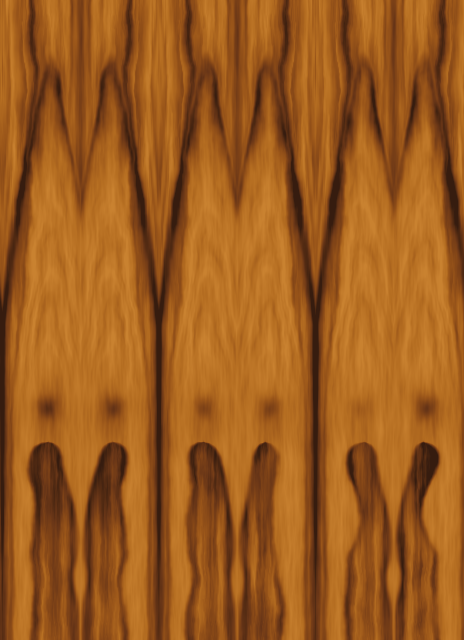
Reproduce this texture procedurally as a Shadertoy shader.

```glsl
// Book-matched wood veneer: mirrored leaves with dark arches, V seams, knots and figured feet.
#define PANEL_WIDTH 0.3375  // mirrored panel, as a share of the canvas width
#define PANEL_START 0.005   // first seam
#define DEPTH 8.17          // canvas height in half panel widths
#define ARCH_X 0.42         // arch peak between panel centre (0) and seam (1)
#define ARCH_TOP 0.74
#define ARCH_SLOPE 6.0
#define ARM_X 0.59          // narrowest place of the dark outer arm
#define KNOT vec2(0.44, 5.2)
#define FOOT_TOP 5.62
#define FOOT_EDGE 0.61
#define WARP 0.05
#define FIBRE 0.11

float band(float d, float width) {
    return exp(-d * d / (width * width));
}

// Layered, turned sines, roughly -0.8 to 0.8
float waves(vec2 p) {
    float sum = 0.0, amp = 0.5;
    for (int i = 0; i < 5; i++) {
        sum += amp * sin(p.x + 1.2 * sin(p.y + float(i)));
        p = mat2(1.6, 1.2, -1.2, 1.6) * p + 1.7;
        amp *= 0.55;
    }
    return sum;
}

vec2 hash2(vec2 p) {
    vec3 h = fract(p.xyx * vec3(0.1031, 0.1030, 0.0973));
    h += dot(h, h.yzx + 33.33);
    return fract((h.xx + h.yz) * h.zy);
}

// Distance to the nearest scattered cell point
float cells(vec2 p) {
    vec2 id = floor(p);
    float nearest = 2.0;
    for (int y = -1; y <= 1; y++)
        for (int x = -1; x <= 1; x++) {
            vec2 cell = id + vec2(x, y);
            nearest = min(nearest, length(cell + hash2(cell) - p));
        }
    return nearest;
}

// Outer arm: nearly upright at the top, then swinging out to the seam
float armPath(float y) {
    return ARM_X + 0.05 * (1.0 - smoothstep(0.0, 0.9, y))
         + (1.0 - ARM_X) * pow(clamp((y - 0.9) / 3.25, 0.0, 1.0), 1.15);
}

// Depth below the rounded, inverted V of the arch
float archDepth(vec2 p) {
    float dx = p.x - ARCH_X;
    float slope = dx < 0.0 ? ARCH_SLOPE : ARCH_SLOPE * 1.4;
    return p.y - ARCH_TOP - slope * (sqrt(dx * dx + 0.02) - 0.141);
}

// Signed distance to the round-topped foot; later leaves have a waist
float footDistance(vec2 p, float leaf) {
    float inner = 0.02 + 0.20 * (1.0 - smoothstep(5.7, 6.95, p.y))
                + 0.06 * band(p.y - 7.4, 0.25);
    float outer = FOOT_EDGE + 0.03 * cos(leaf * 3.14159)
                - 0.17 * smoothstep(2.0, 3.5, leaf) * band(p.y - 6.5, 0.5);
    float h = clamp((p.y - FOOT_TOP) / 0.25, 0.0, 1.0);
    return abs(p.x - 0.5 * (inner + outer)) - 0.5 * (outer - inner) * sqrt(h * (2.0 - h))
         + max(FOOT_TOP - p.y, 0.0);
}

vec3 woodColour(float dark) {
    vec3 tones[7] = vec3[7](
        vec3(0.79, 0.51, 0.19), vec3(0.71, 0.43, 0.13), vec3(0.61, 0.34, 0.10),
        vec3(0.51, 0.27, 0.09), vec3(0.41, 0.21, 0.09), vec3(0.31, 0.16, 0.07),
        vec3(0.21, 0.11, 0.06));
    float k = clamp(dark, 0.0, 1.0) * 6.0;
    vec3 colour = tones[0];
    for (int i = 1; i < 7; i++)
        colour = mix(colour, tones[i], clamp(k - float(i - 1), 0.0, 1.0));
    return colour;
}

void mainImage(out vec4 fragColor, in vec2 fragCoord) {
    // Fold the canvas into mirrored leaves
    vec2 uv = fragCoord / iResolution.xy;
    float panel = (uv.x - PANEL_START) / PANEL_WIDTH;
    float leaf = floor(panel * 2.0);
    float wear = mod(leaf, 2.0) * smoothstep(0.4, 0.7, uv.x);
    vec2 fold = vec2(abs(fract(panel) * 2.0 - 1.0), (1.0 - uv.y) * DEPTH);
    float taper = 4.0 * fold.x * (1.0 - fold.x);
    vec2 drift = vec2(waves(fold * vec2(3.0, 2.5)), waves(fold * vec2(4.0, 2.0) + 9.0));
    vec2 p = fold + WARP * taper * drift;

    float arm = p.x - armPath(p.y);
    float arch = archDepth(p);
    float mottle = waves(p * vec2(7.0, 2.5) + leaf * 0.3);
    float streak = waves(vec2(p.x * 26.0, p.y * 0.6));
    float upper = 1.0 - smoothstep(2.3, 3.1, p.y);
    float lower = smoothstep(3.4, 4.6, p.y);

    // Ground tone with nested arches
    float dark = 0.10 + 0.04 * mottle + 0.06 * streak;
    float rings = sin(arch * 6.5 + 1.5 * mottle);
    dark += 0.07 * rings * rings * rings * smoothstep(0.5, 1.5, arch)
          * (1.0 - smoothstep(4.3, 5.3, p.y));

    // Streaked margins between the body and the seams, and the open top
    float margin = smoothstep(-0.2, 0.0, arm);
    dark += margin * (0.08 + 0.04 * lower + 0.07 * sin(arm * 46.0 + 3.0 * streak));
    float edge = p.x - 0.66 - 0.22 * smoothstep(2.2, 5.5, p.y);
    float below = smoothstep(1.9, 2.7, p.y);
    dark += below * smoothstep(-0.06, 0.05, edge) * (1.0 - smoothstep(-0.02, 0.1, arm))
          * (0.18 + 0.10 * streak);
    dark += below * 0.20 * band(edge, 0.025) * (1.0 - 0.5 * lower);
    dark += upper * (1.0 - smoothstep(-0.3, 0.1, arch))
          * (0.04 + 0.12 * band(p.x, 0.24) + 0.10 * streak);

    // Arms closing into the seam
    float seamFade = 1.0 - 0.25 * smoothstep(6.3, 7.6, p.y);
    float armWidth = 0.04 + 0.01 * mottle;
    dark += seamFade * (0.42 * band(arm, armWidth) + 0.20 * band(arm, 0.11));

    // Arch: thick dark crown, thinning along its inner leg
    float leg = 1.0 - 0.5 * smoothstep(1.5, 2.3, p.y);
    float crown = smoothstep(-0.15, 0.12, arch) * exp(-max(arch - 0.18, 0.0) / 0.42);
    dark += upper * leg * crown * (0.52 + 0.30 * mottle);
    dark += 0.16 * upper * band(arch + 0.1, 0.3);
    dark += 0.25 * band(p.x - 0.54, 0.06) * band(p.y - 1.8, 0.35);

    // Upright lines at the panel centre
    dark += 0.25 * band(fold.x, 0.03) * (1.0 - smoothstep(1.8, 3.2, p.y));
    dark += 0.20 * band(p.x - 0.12, 0.035) * (1.0 - smoothstep(0.8, 1.8, p.y));

    // Knots, fainter from leaf to leaf, trailing down to the feet
    float knot = length((p - KNOT) * vec2(1.0, 0.8));
    float knotStrength = 0.5 + 0.25 * cos(leaf * 0.8) + 0.3 * wear;
    dark += knotStrength * (0.65 * band(knot, 0.12) + 0.30 * band(knot, 0.24));
    dark += 0.12 * band(p.x - KNOT.x, 0.16) * band(p.y - 5.55, 0.2);

    // Feet: dark domes, golden cores lower down and dark rims
    vec2 swayed = p + vec2(0.03 * sin(fold.y * 5.0 + leaf * 1.3) * taper, 0.0);
    float foot = footDistance(swayed, leaf);
    float inside = 1.0 - smoothstep(-0.05, 0.03, foot);
    float dome = 1.0 - smoothstep(6.1, 7.0, p.y);
    float blotch = smoothstep(-0.5, 0.6, waves(p * vec2(5.0, 1.8) + leaf * 0.7) + 0.3 * streak);
    dark += inside * (0.24 + 0.16 * dome + blotch * (0.14 + 0.14 * dome + 0.22 * wear)
          + 0.12 * streak);
    dark += 0.20 * band(foot + 0.03, 0.06) * smoothstep(5.5, 5.9, p.y);

    // Fine fibres along the grain
    float fibre = cells(vec2(panel * 44.0 + 0.6 * mottle, fold.y * 2.2));
    dark += FIBRE * (0.5 - fibre);
    fragColor = vec4(woodColour(dark), 1.0);
}
```
